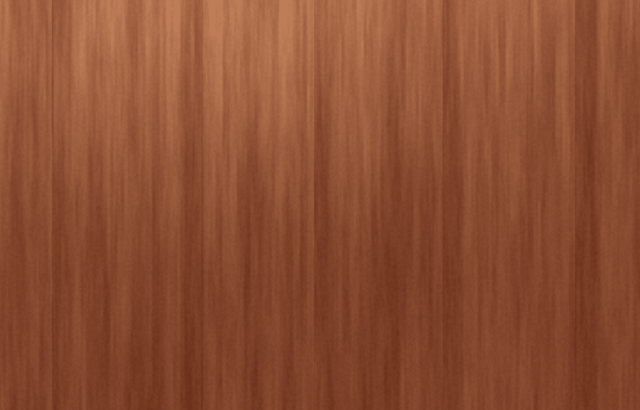
This texture is drawn by a Shadertoy shader. Its source:

```glsl
const vec3 DARK_WOOD  = vec3(0.45, 0.213, 0.125);
const vec3 LIGHT_WOOD = vec3(0.72, 0.465, 0.322);

const float BASE_TONE    = 0.17;
const float RISE_TONE    = 0.10;  // steady gain from bottom to top
const float GLOW_TONE    = 0.74;  // lamp light falling from the top
const float GLOW_CENTRE  = 0.36;
const float GLOW_RADIUS  = 0.42;
const float BAND_SPACING = 0.33;  // dark boards, in canvas heights
const float BAND_DEPTH   = 0.22;
const float SEAM_WIDTH   = 0.0025;
const float SEAM_DEPTH   = 0.09;
const float PORE_DEPTH   = 0.055;

float hash(vec2 p) {
    vec3 q = fract(vec3(p.xyx) * 0.1031);
    q += dot(q, q.yzx + 33.33);
    return fract((q.x + q.y) * q.z);
}

// Value noise in -1..1; edge is the softness of the sides of each streak
float streaks(vec2 p, float edge) {
    vec2 cell = floor(p);
    vec2 f = p - cell;
    float sx = smoothstep(0.5 - edge, 0.5 + edge, f.x);
    float sy = f.y * f.y * (3.0 - 2.0 * f.y);
    float low  = mix(hash(cell), hash(cell + vec2(1, 0)), sx);
    float high = mix(hash(cell + vec2(0, 1)), hash(cell + vec2(1, 1)), sx);
    return 2.0 * mix(low, high, sy) - 1.0;
}

// Streaks whose ends are staggered from column to column
float fibres(vec2 p, float edge) {
    float column = floor(p.x);
    float sx = smoothstep(0.5 - edge, 0.5 + edge, p.x - column);
    float left  = streaks(vec2(column, p.y + 7.0 * hash(vec2(column, 3.0))), 0.5);
    float right = streaks(vec2(column + 1.0, p.y + 7.0 * hash(vec2(column + 1.0, 3.0))), 0.5);
    return mix(left, right, sx);
}

// Layered vertical fibres, from wide strips down to hair lines
float woodGrain(vec2 p) {
    float grain = 0.085 * streaks(p * vec2(6.0, 2.5) + 11.0, 0.5);
    grain += 0.095 * fibres(p * vec2(21.0, 1.2) + 37.0, 0.14);
    grain += 0.105 * fibres(p * vec2(58.0, 3.5) + 71.0, 0.2);
    grain += 0.085 * fibres(p * vec2(117.0, 7.0) + 113.0, 0.35);
    grain += 0.060 * fibres(p * vec2(165.0, 20.0) + 151.0, 0.45);
    return grain;
}

// Dark boards: one crisp side with a seam, the other fading out
float darkBands(vec2 p) {
    float shade = 0.0;
    float nearest = floor(p.x / BAND_SPACING);
    for (int i = -1; i <= 1; i++) {
        float id = nearest + float(i);
        float jitter = hash(vec2(id, 5.0)) - 0.5;
        float side = hash(vec2(id, 9.0)) < 0.5 ? -1.0 : 1.0;
        float width = mix(0.045, 0.085, hash(vec2(id, 13.0)));
        float d = side * (p.x - (id + 0.5 + 0.5 * jitter) * BAND_SPACING);
        float body = smoothstep(-0.002, 0.002, d)
                   * (1.0 - smoothstep(0.5 * width, width, d));
        float fade = 0.8 + 0.3 * streaks(vec2(id + 0.5, p.y * 3.0 + 20.0), 0.5);
        float seam = 1.0 - smoothstep(0.0, SEAM_WIDTH, abs(d));
        shade += BAND_DEPTH * body * fade + SEAM_DEPTH * seam;
    }
    return shade;
}

void mainImage(out vec4 fragColor, in vec2 fragCoord) {
    vec2 uv = fragCoord / iResolution.xy;
    vec2 p = fragCoord / iResolution.y;

    // Light from above, strongest left of centre
    float offset = (uv.x - GLOW_CENTRE) / GLOW_RADIUS;
    float glow = smoothstep(0.3, 1.05, uv.y) * mix(0.4, 1.0, exp(-offset * offset));
    float tone = BASE_TONE + RISE_TONE * uv.y + GLOW_TONE * glow;

    // Fibres, boards and a faint speckle of pores
    tone += woodGrain(p) * (0.85 + 0.6 * glow);
    tone -= darkBands(p) * (0.7 + 0.6 * uv.y);
    tone += PORE_DEPTH * streaks(p * vec2(230.0, 190.0) + 191.0, 0.5);

    fragColor = vec4(mix(DARK_WOOD, LIGHT_WOOD, clamp(tone, -0.12, 1.1)), 1.0);
}
```
